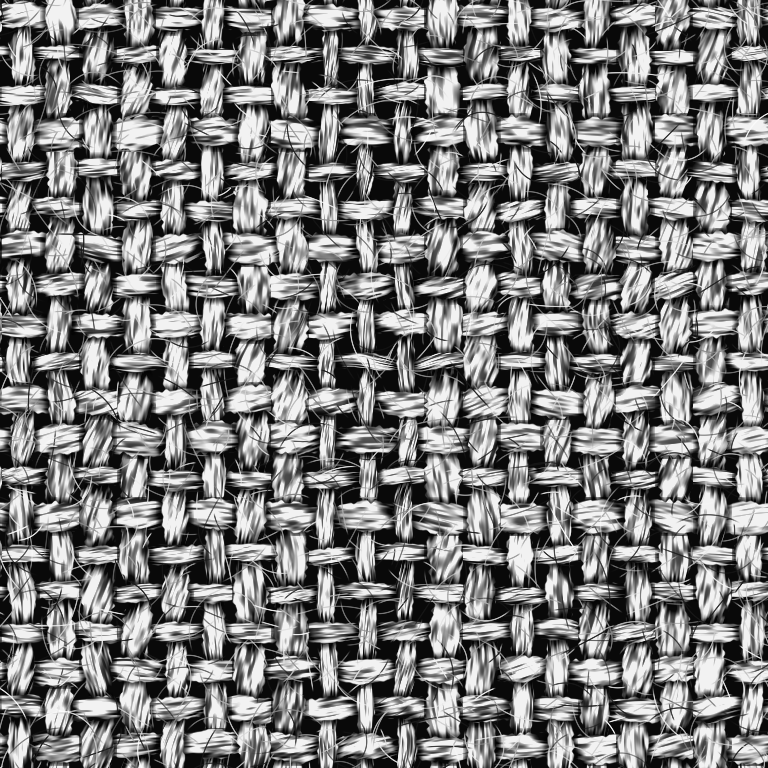
Give the GLSL for this texture, as a WebGL 2 fragment shader.

```glsl
#version 300 es
precision highp float;
// Coarse burlap in black and white: a plain weave of 20 by 20 yarns over a dark gap.
// Each yarn is a bulging strip of twisted fibre noise that rises and dives by a cosine;
// loose curved hairs are then scattered over the cloth from a hashed grid.

uniform vec2 u_resolution;
out vec4 fragColor;

#define YARNS 20.0          // yarns across and down
#define WARP_RADIUS 0.31    // half width of upright yarns, in cells
#define WEFT_RADIUS 0.29    // half width of level yarns, in cells
#define WIDTH_SPREAD 0.38   // variation of width between yarns
#define FIBRES 15.0         // fibre streaks per cell
#define CONTRAST 1.15       // strength of the fibre streaks
#define HAIRS 4             // loose hairs per cell
#define HAIR_RADIUS 0.017   // half width of a hair, in cells
#define GAP_TONE 0.035      // darkness between yarns
#define PEAK_TONE 0.95      // brightest fibre

const float PI = 3.14159;

// Four random values for a grid cell and a layer, by integer mixing
vec4 hash4(vec2 cell, float layer) {
    uvec4 h = uvec4(ivec4(floor(vec4(cell, layer, cell.x + cell.y))));
    h = h * 1664525u + 1013904223u;
    h += h.yzxy * h.wxyz;
    h ^= h >> 16u;
    h += h.yzxy * h.wxyz;
    return vec4(h >> 8u) / 16777216.0;
}

float noise(vec2 p) {
    vec2 cell = floor(p), f = fract(p);
    f = f * f * (3.0 - 2.0 * f);
    float low = mix(hash4(cell, 0.0).x, hash4(cell + vec2(1, 0), 0.0).x, f.x);
    float high = mix(hash4(cell + vec2(0, 1), 0.0).x, hash4(cell + 1.0, 0.0).x, f.x);
    return mix(low, high, f.y);
}

// q = (along, across). Returns tone, coverage, distance outside the edge, and lift.
vec4 yarn(vec2 q, float baseRadius, float parity, float light, float pixel) {
    float lane = floor(q.y + 0.5);
    float run = q.x + lane + parity;
    float segment = floor((run + 1.0) * 0.5);
    float t = run - 2.0 * segment;          // 0 on the crest, +-1 where hidden
    float lift = cos(PI * t);
    float layer = 5.0 + parity;
    vec4 strand = hash4(vec2(lane, 91.0), layer);
    vec4 piece = hash4(vec2(segment, lane), layer);

    // Uneven width and a wandering centre line
    float bend = (noise(vec2(q.x * 0.8, lane * 7.0 + parity * 300.0)) - 0.5) * 0.16;
    float d = q.y - lane - bend;
    float radius = baseRadius * (1.0 + WIDTH_SPREAD * (strand.x * 1.6 - 0.9));
    radius *= (0.9 + 0.2 * piece.x) * (1.0 + 0.13 * lift);
    float v = d / radius;

    // Twisted fibres, gathered where the yarn narrows
    float slant = mix(-0.25, 0.6, piece.y);
    float across = v * baseRadius - slant * t * 0.5;
    vec2 offset = floor(piece.zw * 900.0) + parity * 1000.0;
    float coarse = noise(vec2(t * 2.0, across * FIBRES * 0.6) + offset);
    float fine = noise(vec2(t * 3.2 + v * 0.7, across * FIBRES * 1.5) + offset + 41.0);
    float fibre = smoothstep(0.15, 0.85, coarse * 0.45 + fine * 0.55);

    // Round body, bright on the crest and dim where it dives
    float body = mix(0.25, 0.86, smoothstep(-0.95, 0.55, lift));
    body *= 1.0 - 0.42 * v * v;
    body += light * v + (strand.y - 0.5) * 0.14;
    float tone = clamp(body + CONTRAST * (fibre - 0.5), GAP_TONE, PEAK_TONE);

    // Frayed edge
    float fray = noise(vec2(q.x * 9.0, lane * 5.0 + sign(d) * 2.0 + parity * 70.0));
    float outside = abs(d) - radius * (0.86 + 0.26 * fray);
    float cover = 1.0 - smoothstep(-pixel, pixel, outside);
    return vec4(tone, cover, outside, lift);
}

// Lay thin bowed hairs over the tone
float addHairs(float tone, vec2 p, float pixel) {
    for (int k = 0; k < HAIRS; k++)
    for (int y = -1; y <= 1; y++)
    for (int x = -1; x <= 1; x++) {
        vec2 cell = floor(p) + vec2(x, y);
        vec4 r = hash4(cell, 20.0 + float(k));
        vec4 look = hash4(cell, 60.0 + float(k));
        float angle = r.z * PI;
        vec2 dir = vec2(cos(angle), sin(angle));
        vec2 q = p - cell - r.xy;
        q = vec2(dot(q, dir), dot(q, vec2(-dir.y, dir.x)));
        float bow = (r.w - 0.5) * 1.5;
        float away = abs(q.y - bow * q.x * q.x) / sqrt(1.0 + 4.0 * bow * bow * q.x * q.x);
        float reach = mix(0.25, 0.9, look.x * look.x);
        float mask = 1.0 - smoothstep(HAIR_RADIUS - 0.5 * pixel, HAIR_RADIUS + 0.5 * pixel, away);
        mask *= 1.0 - smoothstep(reach * 0.65, reach, abs(q.x));
        float hairTone = look.y < 0.25 ? 0.1 : mix(0.5, 1.0, look.z);
        tone = mix(tone, hairTone, mask * mix(0.45, 0.95, look.w));
    }
    return tone;
}

void main() {
    vec2 p = gl_FragCoord.xy / u_resolution * YARNS - 0.55;
    float pixel = YARNS / min(u_resolution.x, u_resolution.y);

    // Upright and level yarns, ordered by height
    vec4 warp = yarn(p.yx, WARP_RADIUS, 0.0, -0.06, pixel);
    vec4 weft = yarn(p, WEFT_RADIUS, 1.0, 0.12, pixel);
    bool warpOver = warp.w > weft.w;
    vec4 over = warpOver ? warp : weft;
    vec4 under = warpOver ? weft : warp;

    // Gap, shaded lower yarn, upper yarn, hairs
    float shadow = mix(0.35, 1.0, smoothstep(0.0, 0.2, over.z));
    float tone = mix(GAP_TONE, under.x * shadow, under.y);
    tone = mix(tone, over.x, over.y);
    tone = addHairs(tone, p, pixel);
    fragColor = vec4(vec3(tone), 1.0);
}
```
